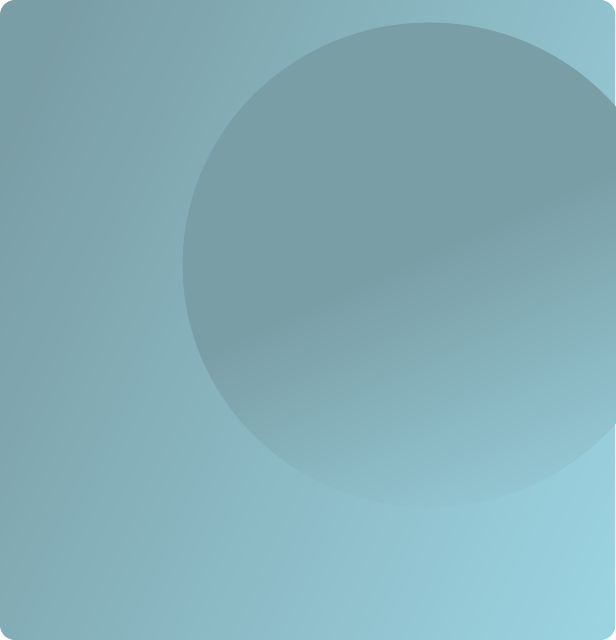
Write a Shadertoy shader that draws this background.

```glsl
const vec3 SLATE = vec3(0.480, 0.620, 0.651);
const vec3 SKY   = vec3(0.608, 0.827, 0.882);
const vec3 PAPER = vec3(1.0);

// Signed distance to a box with rounded corners
float roundedBox(vec2 p, vec2 halfSize, float radius) {
    vec2 d = abs(p) - halfSize + radius;
    return length(max(d, 0.0)) + min(max(d.x, d.y), 0.0) - radius;
}

// Approximate signed distance to an axis-aligned ellipse
float ellipse(vec2 p, vec2 radii) {
    float k = length(p / radii);
    return k * (k - 1.0) / max(length(p / (radii * radii)), 0.001);
}

// Antialiased coverage of a signed distance
float coverage(float dist, float pixel) {
    return 1.0 - smoothstep(-0.5 * pixel, 0.5 * pixel, dist);
}

// Linear slate-to-sky gradient along a direction, between two offsets
vec3 duskGradient(vec2 p, vec2 direction, float start, float end) {
    float t = (dot(p, direction) - start) / (end - start);
    return mix(SLATE, SKY, clamp(t, 0.0, 1.0));
}

void mainImage(out vec4 fragColor, in vec2 fragCoord) {
    // Canvas units: height is one
    float pixel = 1.0 / iResolution.y;
    vec2 p = fragCoord * pixel;
    vec2 canvas = iResolution.xy * pixel;

    // Rounded card, stopping just short of the right side
    vec2 halfCard = 0.5 * (canvas - vec2(0.0010, 0.0));
    float card = roundedBox(p - halfCard, halfCard, 0.0234);
    vec3 cardColor = duskGradient(p, vec2(0.908, -0.42), -0.316, 0.843);
    vec3 color = mix(PAPER, cardColor, coverage(card, pixel));

    // Large disc with a steeper gradient, running off the right side
    float disc = ellipse(p - vec2(0.6706, 0.586), vec2(0.3854, 0.3789));
    vec3 discColor = duskGradient(p, vec2(0.41, -0.91), -0.275, 0.255);
    color = mix(color, discColor, coverage(disc, pixel));

    fragColor = vec4(color, 1.0);
}
```
